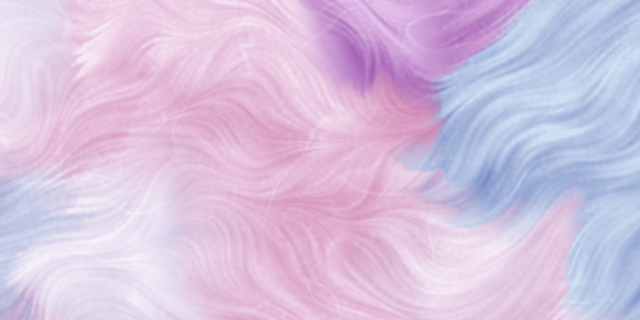
This texture is drawn by a Shadertoy shader. Its source:

```glsl
const vec2 CANVAS = vec2(2.0, 1.0);

// Each fibre colour has a lit and a shaded tone
const vec3 PINK_LIT = vec3(0.95, 0.87, 0.94);
const vec3 PINK_DEEP = vec3(0.82, 0.54, 0.71);
const vec3 WHITE_LIT = vec3(0.95, 0.93, 0.97);
const vec3 WHITE_DEEP = vec3(0.79, 0.76, 0.88);
const vec3 VIOLET_LIT = vec3(0.86, 0.71, 0.89);
const vec3 VIOLET_DEEP = vec3(0.61, 0.33, 0.67);
const vec3 BLUE_LIT = vec3(0.78, 0.84, 0.93);
const vec3 BLUE_DEEP = vec3(0.48, 0.55, 0.77);

const ivec2 TUFT_GRID = ivec2(9, 6);
const vec2 TUFT_RADII = vec2(0.25, 0.13);
const float TUFT_PULL = 0.6;
const float FOLD_CONTRAST = 0.72;
const int HAIR_STEPS = 11;
const float HAIR_STEP = 0.011;
const float HAIR_FREQ = 58.0;
const float STRAND_FREQ = 18.0;
const float WISP_STRENGTH = 0.16;
const float FEATHER = 0.2;

vec2 hash2(vec2 p) {
    vec3 q = fract(p.xyx * vec3(0.1031, 0.1030, 0.0973));
    q += dot(q, q.yzx + 33.33);
    return fract((q.xx + q.yz) * q.zy);
}

float cornerSlope(vec2 cell, vec2 corner, vec2 f) {
    return dot(hash2(cell + corner + 57.0) * 2.0 - 1.0, f - corner);
}

float gradientNoise(vec2 p) {
    vec2 i = floor(p), f = p - i;
    vec2 u = f * f * f * (f * (f * 6.0 - 15.0) + 10.0);
    vec2 e = vec2(1.0, 0.0);
    return mix(mix(cornerSlope(i, e.yy, f), cornerSlope(i, e.xy, f), u.x),
               mix(cornerSlope(i, e.yx, f), cornerSlope(i, e.xx, f), u.x), u.y);
}

vec2 toLocal(vec2 p, float angle) {
    float c = cos(angle), s = sin(angle);
    return vec2(c * p.x + s * p.y, c * p.y - s * p.x);
}

// Soft rotated ellipse: 1 inside, 0 outside
float blob(vec2 p, vec2 center, vec2 radii, float angle, float soft) {
    float d = length(toLocal(p - center, angle) / radii);
    return 1.0 - smoothstep(1.0 - soft, 1.0 + soft, d);
}

float blueMask(vec2 p) {
    return max(blob(p, vec2(1.76, 0.66), vec2(0.53, 0.33), 0.61, 0.13),
               blob(p, vec2(1.97, 0.30), vec2(0.24, 0.28), 0.2, 0.2));
}

// Direction in which the fibres are combed
float flowAngle(vec2 p) {
    float right = smoothstep(1.15, 1.45, p.x);
    float sweep = mix(-0.6, 0.65, right);
    sweep = mix(0.3, sweep, smoothstep(0.3, 0.9, p.x));
    return sweep + mix(3.4, 1.3, right) * gradientNoise(p * 3.2 + 4.0);
}

// Noise smeared along the flow: x = fine hairs, y = broad strands
vec2 combedFibres(vec2 p) {
    vec2 sum = vec2(0.0);
    float total = 0.0;
    for (int side = -1; side <= 1; side += 2) {
        vec2 q = p;
        for (int i = 0; i < HAIR_STEPS; i++) {
            float a = flowAngle(q);
            q += float(side) * HAIR_STEP * vec2(cos(a), sin(a));
            float w = 1.0 - float(i) / float(HAIR_STEPS);
            sum += w * vec2(gradientNoise(q * HAIR_FREQ), gradientNoise(q * STRAND_FREQ + 9.0));
            total += w;
        }
    }
    return sum / total;
}

// Sparse thin curling threads
float wisps(vec2 p) {
    float sum = 0.0;
    for (int i = 0; i < 4; i++) {
        vec2 q = toLocal(p, 0.9 - 0.6 * float(i)) * vec2(4.0, 7.0) + 13.0 * float(i);
        float n = gradientNoise(q + 1.3 * gradientNoise(q * 0.8 + 5.0));
        sum += (1.0 - smoothstep(0.0, 0.06, abs(n))) * smoothstep(0.0, 0.4, gradientNoise(q * 0.5 + 31.0));
    }
    return sum;
}

// Overlapping tufts: xy = point whose colour is taken, z = fold light
vec3 foldTufts(vec2 p) {
    vec3 result = vec3(p, 0.5);
    for (int row = TUFT_GRID.y - 1; row >= 0; row--)
    for (int col = 0; col < TUFT_GRID.x; col++) {
        vec2 id = vec2(col, row);
        vec2 rnd = hash2(id + 3.0), shape = hash2(id + 71.0);
        vec2 center = (id + rnd) / vec2(TUFT_GRID) * CANVAS;
        vec2 q = toLocal(p - center, flowAngle(center)) / (TUFT_RADII * (0.6 + 0.8 * shape.x));
        float edge = mix(0.06, 0.5, shape.y);
        float cover = 0.9 * (1.0 - smoothstep(1.0 - edge, 1.0 + edge, length(q)));
        float light = 0.5 + 0.42 * q.y + 0.3 * (rnd.x - 0.5);
        result = mix(result, vec3(center + TUFT_PULL * (p - center), light), cover);
    }
    return result;
}

// Colour regions, blended from back to front
vec3 candyColor(vec2 p, float tone) {
    vec3 color = mix(PINK_DEEP, PINK_LIT, tone);
    float white = max(blob(p, vec2(0.38, 0.20), vec2(0.32, 0.25), -0.2, 0.45),
                      blob(p, vec2(0.0, 0.95), vec2(0.24, 0.3), 0.0, 0.7));
    white = max(white, 0.45 * blob(p, vec2(1.55, 0.12), vec2(0.32, 0.2), 0.0, 0.6));
    color = mix(color, mix(WHITE_DEEP, WHITE_LIT, tone), white);
    float violet = blob(p, vec2(1.36, 0.91), vec2(0.43, 0.29), 0.0, 0.18);
    color = mix(color, mix(VIOLET_DEEP, VIOLET_LIT, tone), violet);
    float blue = max(blueMask(p), 0.75 * blob(p, vec2(0.0, 0.22), vec2(0.15, 0.22), 0.0, 0.5));
    return mix(color, mix(BLUE_DEEP, BLUE_LIT, tone), blue);
}

void mainImage(out vec4 fragColor, in vec2 fragCoord) {
    vec2 p = fragCoord / iResolution.xy * CANVAS;
    vec2 warp = vec2(gradientNoise(p * 4.0), gradientNoise(p * 4.0 + 20.0));
    vec2 fibres = combedFibres(p);
    vec3 fold = foldTufts(p + 0.11 * warp + FEATHER * fibres);
    float blue = blueMask(p);

    // Light from folds, strands, hairs and wisps
    float tone = 0.69 + FOLD_CONTRAST * (fold.z - 0.5) + 0.2 * warp.x;
    tone += fibres.x * 1.4 + fibres.y * mix(0.65, 1.4, blue);
    tone += WISP_STRENGTH * wisps(p + 0.06 * warp) * (1.0 - 0.8 * blue);

    // Deep hollows between the masses, pale crests above them
    tone -= 0.32 * blob(p, vec2(0.98, 0.32), vec2(0.35, 0.2), 0.5, 0.8);
    tone -= 0.22 * blob(p, vec2(0.45, 0.60), vec2(0.35, 0.14), 0.1, 0.8);
    tone -= 0.40 * blob(p, vec2(1.20, 0.73), vec2(0.30, 0.10), -0.65, 0.8);
    tone -= 0.30 * blob(p, vec2(1.62, 0.42), vec2(0.28, 0.08), 0.2, 0.8);
    tone += 0.18 * blob(p, vec2(1.05, 0.92), vec2(0.2, 0.14), 0.0, 0.7);
    tone += 0.15 * blob(p, vec2(1.60, 0.62), vec2(0.35, 0.12), 0.6, 0.8);

    fragColor = vec4(candyColor(fold.xy, clamp(tone, -0.1, 1.1)), 1.0);
}
```
